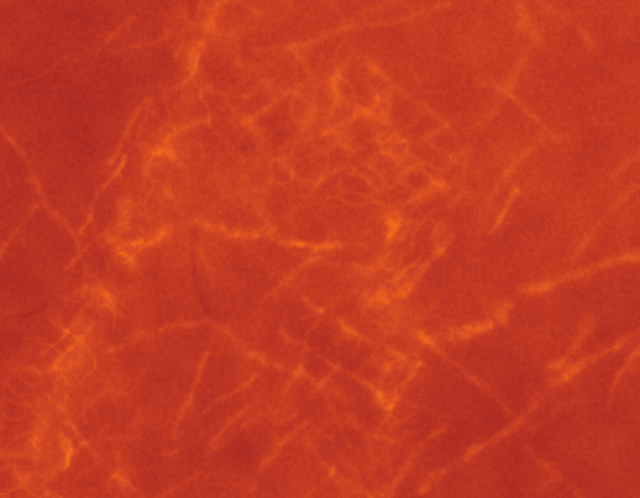
Give the GLSL for this texture, as a Shadertoy shader.

```glsl
// Soft red membrane crossed by blurred, beaded orange veins.
// Warped polylines form the trunks, noise contours the capillary mesh and
// hashed strokes the fine branches; one heat value is mapped to colour.

#define BASE_HEAT 0.85
#define VEIN_GAIN 1.75
#define MESH_GAIN 1.25
#define STROKES 64
#define STROKE_GAIN 1.7
#define WARP 0.028
#define MOTTLE 1.15
#define CLOUD 0.75
#define GRAIN 0.95

vec2 hash2(vec2 p) {
    vec3 q = fract(p.xyx * vec3(0.1031, 0.1030, 0.0973));
    q += dot(q, q.yzx + 33.33);
    return fract((q.xx + q.yz) * q.zy);
}

float corner(vec2 cell, vec2 f, vec2 o) {
    return dot(hash2(cell + o) * 2.0 - 1.0, f - o);
}

float gradientNoise(vec2 p) {
    vec2 i = floor(p), f = p - i, e = vec2(0, 1);
    vec2 u = f * f * f * (f * (f * 6.0 - 15.0) + 10.0);
    return mix(mix(corner(i, f, e.xx), corner(i, f, e.yx), u.x),
               mix(corner(i, f, e.xy), corner(i, f, e.yy), u.x), u.y);
}

float fbm(vec2 p) {
    float sum = 0.0;
    for (float amp = 1.0; amp > 0.1; amp *= 0.5) {
        sum += amp * gradientNoise(p);
        p = mat2(1.6, 1.2, -1.2, 1.6) * p + 17.3;
    }
    return sum;
}

float segment(vec2 p, vec2 a, vec2 b) {
    vec2 ab = b - a;
    return length(p - a - ab * clamp(dot(p - a, ab) / dot(ab, ab), 0.0, 1.0));
}

float path(vec2 p, vec2 a, vec2 b, vec2 c, vec2 d) {
    return min(segment(p, a, b), min(segment(p, b, c), segment(p, c, d)));
}

float blob(vec2 p, vec2 centre, float radius) {
    p = (p - centre) / radius;
    return exp(-dot(p, p));
}

// Bright core plus a faint halo of scattered light
float vein(float d, float width) {
    return exp(-d * d / (width * width)) + 0.2 * exp(-d / (width * 3.5));
}

// Looping threads along a contour of the noise
float filaments(vec2 p) {
    return vein(abs(gradientNoise(p) + 0.06), 0.07);
}

// Scattered short branches, mostly rising to the right
float strokes(vec2 p, float aspect) {
    float sum = 0.0;
    for (int i = 0; i < STROKES; i++) {
        vec2 h = hash2(vec2(i, 7) * 3.7), k = hash2(vec2(i, 91) * 5.3);
        vec2 centre = vec2(h.x * aspect, pow(h.y, 1.4));
        float angle = mix(0.35, 1.1, k.x) + (k.y > 0.75 ? 1.6 : 0.0);
        vec2 arm = vec2(cos(angle), sin(angle)) * mix(0.03, 0.12, k.y);
        float d = segment(p, centre - arm, centre + arm);
        sum += vein(d, mix(0.005, 0.010, h.x)) * mix(0.25, 1.0, k.x);
    }
    return min(sum, 1.5);
}

vec3 heatColour(float t) {
    t = clamp(t, -0.7, 6.0);
    return vec3(min(0.70 + 0.043 * t, 0.93), 0.18 + t * (0.029 + 0.0023 * t),
                0.138 - 0.012 * max(t - 3.2, 0.0));
}

void mainImage(out vec4 fragColor, in vec2 fragCoord) {
    vec2 uv = fragCoord / iResolution.y;
    float aspect = iResolution.x / iResolution.y;
    vec2 p = uv + WARP * vec2(fbm(uv * 7.0), fbm(uv * 7.0 + 50.0));

    // Broad light and dark areas of the tissue
    float leftSide = smoothstep(0.05, -0.06, p.x - 0.436 + 0.4 * (1.0 - p.y));
    float heat = BASE_HEAT + 0.55 * uv.y + MOTTLE * fbm(uv * 4.0 + 9.0) + CLOUD * fbm(uv * 15.0);
    heat -= 0.95 * leftSide * smoothstep(0.1, 0.4, uv.y);
    heat -= 0.9 * blob(uv, vec2(1.05, 0.13), 0.28) + 0.7 * blob(p, vec2(0.65, 0.28), 0.11);
    heat -= 1.0 * blob(p, vec2(0.52, 0.73), 0.07);

    // Trunks and long branches
    float west = path(p, vec2(0.44, 1.02), vec2(0.30, 0.65), vec2(0.20, 0.41), vec2(0.03, -0.02));
    float south = path(p, vec2(0.77, 0.75), vec2(0.79, 0.55), vec2(0.79, 0.33), vec2(0.755, -0.02));
    float east = path(p, vec2(1.02, 1.02), vec2(1.07, 0.91), vec2(0.87, 0.62), vec2(0.79, 0.55));
    float middle = path(p, vec2(0.25, 0.52), vec2(0.40, 0.547), vec2(0.56, 0.53), vec2(0.72, 0.505));
    float right = path(p, vec2(1.32, 0.49), vec2(1.04, 0.42), vec2(0.97, 0.35), vec2(0.85, 0.32));
    float lower = path(p, vec2(0.22, 0.30), vec2(0.41, 0.354), vec2(0.59, 0.25), vec2(0.69, 0.19));
    float slant = path(p, vec2(0.85, 0.02), vec2(0.98, 0.10), vec2(1.16, 0.27), vec2(1.32, 0.37));
    float rim = min(segment(p, vec2(0.52, 0.9), vec2(0.91, 0.99)), segment(p, vec2(0, 0.75), vec2(0.15, 0.51)));
    float veins = 0.5 * vein(west, 0.034) + 0.45 * vein(south, 0.032) + 0.75 * vein(east, 0.015);
    veins += vein(middle, 0.011) + vein(right, 0.013) + 0.75 * vein(lower, 0.010);
    veins += 0.85 * vein(slant, 0.011) + 0.6 * vein(rim, 0.009);

    // Capillary mesh gathers along the trunks and in a central ring
    float crowd = 0.12 + blob(p, vec2(0.62, 0.72), 0.20) + blob(p, vec2(0.10, 0.12), 0.18);
    crowd += exp(-west * west / 0.004) + 0.8 * exp(-south * south / 0.006) + blob(p, vec2(0.87, 0.65), 0.06);
    float mesh = (filaments(p * 8.0) + 0.7 * filaments(p * 17.0 + 5.0)) * min(crowd, 1.0);

    // Uneven beads, with a few yellow knots
    float bead = clamp(0.85 + 1.2 * fbm(uv * 17.0 + 3.0), 0.25, 1.6);
    heat += bead * (VEIN_GAIN * veins + MESH_GAIN * mesh + STROKE_GAIN * strokes(p, aspect));
    float knots = gradientNoise(uv * 48.0) + 0.4 * gradientNoise(uv * 9.0);
    heat += 1.5 * min(veins, 1.2) * smoothstep(0.15, 0.55, knots);

    // Dark threads and fine grain
    float thread = min(segment(p, vec2(0.39, 0.53), vec2(0.41, 0.37)), segment(p, vec2(0, 0.35), vec2(0.08, 0.39)));
    heat -= 0.9 * exp(-thread * thread / 0.00004) + 1.1 * blob(p, vec2(0.50, 0.10), 0.03);
    heat += GRAIN * (gradientNoise(uv * 95.0) + 0.8 * gradientNoise(uv * 180.0));

    fragColor = vec4(heatColour(heat), 1.0);
}
```
